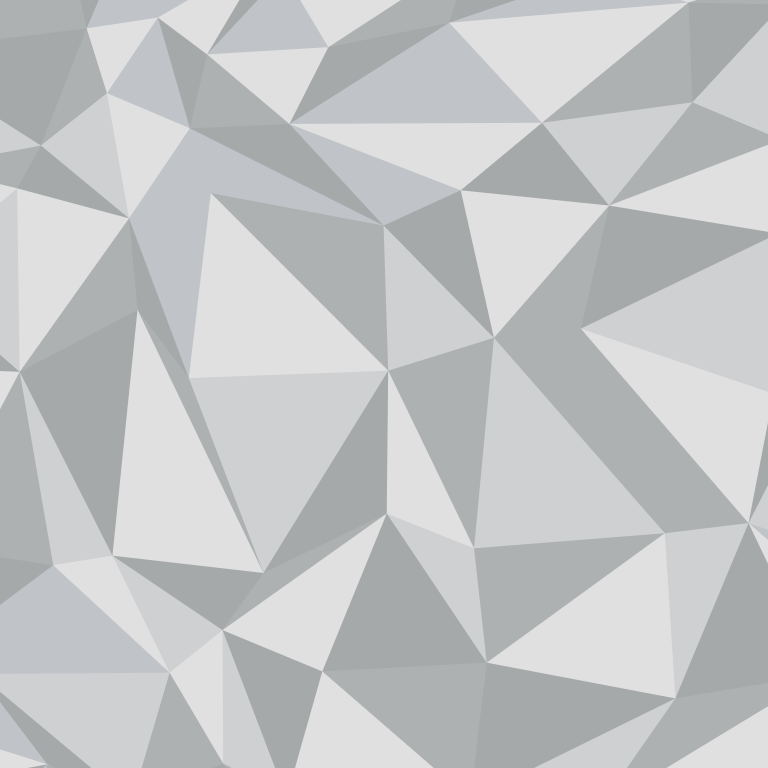
Give the GLSL for this background, as a Shadertoy shader.

```glsl
// Low-poly mosaic of flat grey triangles on a warped, jittered grid.

const float CELLS   = 6.2;               // grid cells per canvas height
const float JITTER  = 0.92;              // vertex scatter, below 1 keeps cells simple
const float STRETCH = 0.3;               // variation of cell size over the canvas
const vec2  SPARSE  = vec2(4.6, 2.5);    // grid position of the largest cells
const float FREE_SPLIT = 0.25;           // smallest facet allowed for a random split
const float SEED    = 17.0;

const vec3 SLATE = vec3(0.647, 0.664, 0.667);
const vec3 STONE = vec3(0.682, 0.696, 0.700);
const vec3 STEEL = vec3(0.752, 0.770, 0.784);
const vec3 MIST  = vec3(0.808, 0.815, 0.822);
const vec3 CHALK = vec3(0.880, 0.880, 0.880);

// Upper limits of the tone ranges; the remainder is chalk
const vec4 TONE_LIMITS = vec4(0.22, 0.44, 0.58, 0.75);

vec3 hash3(vec2 p) {
    vec3 q = fract((p.xyx + SEED) * vec3(0.1031, 0.1030, 0.0973));
    q += dot(q, q.yxz + 33.33);
    return fract((q.xxy + q.yzz) * q.zyx);
}

// Jittered grid point, spread by a monotone warp on each axis
vec2 gridVertex(vec2 id) {
    vec2 g = id + JITTER * (hash3(id).xy - 0.5);
    return g + STRETCH * sin(g - SPARSE);
}

float cross2(vec2 a, vec2 b) { return a.x * b.y - a.y * b.x; }

float signedArea(vec2 a, vec2 b, vec2 c) { return cross2(b - a, c - a); }

// Distance to the line a-b, positive on its right side
float edgeDistance(vec2 p, vec2 a, vec2 b) {
    return cross2(p - a, b - a) / max(length(b - a), 1e-4);
}

// Smoothed coverage of a counter-clockwise triangle
float coverage(vec2 p, vec2 a, vec2 b, vec2 c, float pixel) {
    float d = max(edgeDistance(p, a, b),
              max(edgeDistance(p, b, c), edgeDistance(p, c, a)));
    return clamp(0.5 - d / pixel, 0.0, 1.0);
}

vec3 tone(float t) {
    t = fract(t);
    if (t < TONE_LIMITS.x) return SLATE;
    if (t < TONE_LIMITS.y) return STONE;
    if (t < TONE_LIMITS.z) return STEEL;
    if (t < TONE_LIMITS.w) return MIST;
    return CHALK;
}

void mainImage(out vec4 fragColor, in vec2 fragCoord) {
    vec2 p = fragCoord / iResolution.y * CELLS;
    float pixel = CELLS / iResolution.y;
    vec4 sum = vec4(0.0);

    for (int y = -1; y <= 1; y++)
    for (int x = -1; x <= 1; x++) {
        vec2 id = floor(p) + vec2(x, y);
        vec2 a = gridVertex(id);
        vec2 b = gridVertex(id + vec2(1, 0));
        vec2 c = gridVertex(id + vec2(1, 1));
        vec2 d = gridVertex(id + vec2(0, 1));
        vec3 rnd = hash3(id + 71.0);

        // Split at random where both diagonals fit, else avoid slivers
        float splitAC = min(signedArea(a, b, c), signedArea(a, c, d));
        float splitBD = min(signedArea(a, b, d), signedArea(b, c, d));
        bool useAC = min(splitAC, splitBD) > FREE_SPLIT ? rnd.x < 0.5
                                                        : splitAC > splitBD;
        float first  = coverage(p, a, b, useAC ? c : d, pixel);
        float second = coverage(p, useAC ? a : b, c, d, pixel);

        // Stratified tones keep neighbouring facets apart
        float t = 0.25 * (mod(id.x + id.y, 2.0) + rnd.y) + 0.5 * step(0.5, rnd.z);
        sum += first  * vec4(tone(t), 1.0);
        sum += second * vec4(tone(t + 0.5), 1.0);
    }

    fragColor = vec4(sum.rgb / max(sum.a, 1e-4), 1.0);
}
```
